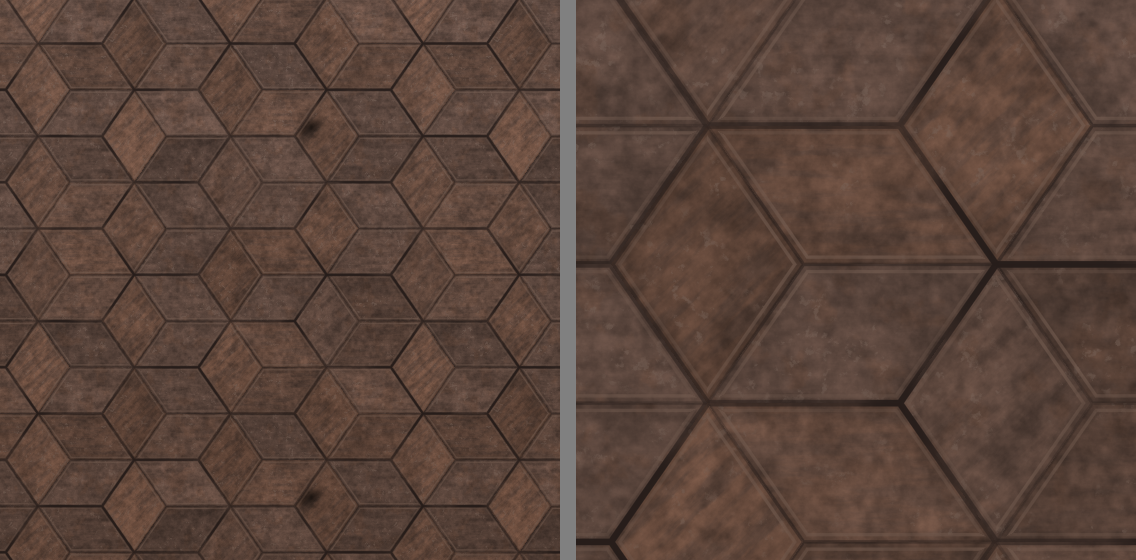
Left: the whole. Right: its middle third, enlarged.
A Shadertoy shader for this pattern:

```glsl
#define HALF_CELL vec2(0.0573, 0.0826)  // half a hexagon side, half its height
#define ORIGIN vec2(0.125, 0.0137)      // centre of one hexagon
#define PERIOD vec2(4.0, 8.0)           // columns and half rows before tones recur
#define JOINT_WIDTH 0.0019
#define BEVEL_INSET 0.0043
#define BEVEL_WIDTH 0.0009
#define STONE vec3(0.345, 0.268, 0.235)
#define CLAY vec3(0.395, 0.288, 0.235)
#define GROUT vec3(0.145, 0.110, 0.100)
#define BEVEL vec3(0.490, 0.395, 0.345)
#define MOTTLE 0.42
#define TONE_SPREAD 0.20

float hash(vec2 p) {
    vec3 h = fract(vec3(p.xyx) * 0.1031);
    h += dot(h, h.yzx + 33.33);
    return fract((h.x + h.y) * h.z);
}

float noise(vec2 p) {
    vec2 i = floor(p), f = fract(p);
    f = f * f * (3.0 - 2.0 * f);
    return mix(mix(hash(i), hash(i + vec2(1, 0)), f.x),
               mix(hash(i + vec2(0, 1)), hash(i + vec2(1, 1)), f.x), f.y);
}

float fbm(vec2 p) {
    float sum = 0.0, weight = 0.5;
    for (int i = 0; i < 5; i++) {
        sum += weight * noise(p);
        p = mat2(1.6, 1.2, -1.2, 1.6) * p + 7.3;
        weight *= 0.55;
    }
    return sum / 1.055;
}

float hexNorm(vec2 q) {
    q = abs(q);
    return max(q.y, 0.5 * (q.x + q.y));
}

// Coverage of a line centred at distance zero
float stroke(float d, float halfWidth, float pixel) {
    return 1.0 - smoothstep(halfWidth - 0.6 * pixel, halfWidth + 0.9 * pixel, abs(d));
}

vec3 tileColor(vec2 local, vec2 seed, float face) {
    vec2 at = local * HALF_CELL / HALF_CELL.y + seed * 13.7;
    float tone = hash(seed + 3.1);
    float clay = smoothstep(0.25, 0.95, hash(seed + 9.4) + (face < 0.5 ? 0.35 : -0.15));

    // Cloudy stone, blended with directional streaks
    float cloud = fbm(at * 3.2);
    float grain = fbm(at * 13.0 + 4.0);
    vec2 along = face < 0.5 ? vec2(at.x + at.y, at.y - at.x) * 0.707 : at;
    float streak = fbm(along * vec2(2.5, 13.0) + 21.0);
    float wear = mix(cloud, streak, 0.2 + 0.35 * hash(seed + 5.7));

    vec3 color = mix(STONE, CLAY, clay * (0.45 + 0.55 * smoothstep(0.3, 0.6, streak)));
    color = mix(color, CLAY * 0.93, 0.5 * smoothstep(0.52, 0.72, fbm(at * 4.5 + 40.0)));
    color *= 1.0 + TONE_SPREAD * (tone - 0.5);
    color *= 1.0 + MOTTLE * 1.5 * (wear - 0.5) + MOTTLE * (grain - 0.5);

    // Pale scuffs
    float scuff = smoothstep(0.60, 0.78, fbm(at * 17.0 + 60.0)) * smoothstep(0.4, 0.65, cloud);
    return mix(color, vec3(0.47, 0.395, 0.355), 0.45 * scuff);
}

void mainImage(out vec4 fragColor, in vec2 fragCoord) {
    float pixel = 1.0 / iResolution.y;
    vec2 uv = fragCoord * pixel;
    vec2 q = (uv - ORIGIN) / HALF_CELL;

    // Nearest centre of two interleaved hexagon lattices
    vec2 stepSize = vec2(6.0, 2.0), shift = vec2(3.0, 1.0);
    vec2 even = round(q / stepSize) * stepSize;
    vec2 odd = round((q - shift) / stepSize) * stepSize + shift;
    vec2 center = hexNorm(q - even) < hexNorm(q - odd) ? even : odd;
    vec2 local = q - center;
    vec2 id = mod(round(center / shift), PERIOD);

    // Split into three rhombs; st runs from inner edges (0) to outer edges (1)
    float face = local.x < -abs(local.y) ? 0.0 : (local.y > 0.0 ? 1.0 : 2.0);
    float slantSpan = 2.0 / length(1.0 / HALF_CELL);
    vec2 st = vec2(abs(local.y), 0.5 * (local.x + abs(local.y)));
    vec2 span = vec2(HALF_CELL.y, slantSpan);
    if (face < 0.5) {
        st = -0.5 * vec2(local.x + local.y, local.x - local.y);
        span = vec2(slantSpan);
    }
    vec2 innerGap = st * span, outerGap = (1.0 - st) * span;
    float inner = min(innerGap.x, innerGap.y);
    float outer = min(outerGap.x, outerGap.y);
    float edge = min(inner, outer);

    vec3 color = tileColor(local, id + face * vec2(17.0, 29.0), face);

    // One sooty mark per period
    vec2 mark = local - vec2(-1.52, 0.19);
    mark.y -= 0.25 * mark.x;
    float soot = exp(-dot(mark * vec2(2.8, 6.5), mark * vec2(2.8, 6.5)));
    if (id == vec2(3.0, 1.0) && face < 0.5) color *= 1.0 - 0.6 * soot;

    // Worn bevels and joints, darker around each hexagon
    float fade = smoothstep(0.25, 0.7, noise(uv * 19.0 + 5.0));
    float rub = 0.55 + 0.45 * noise(uv * 47.0);
    float bevel = stroke(edge - BEVEL_INSET, BEVEL_WIDTH, pixel);
    color = mix(color, BEVEL, bevel * rub * (inner < outer ? 0.62 : 0.36));
    color *= 1.0 - 0.16 * exp(-edge / 0.006);
    color = mix(color, GROUT, stroke(inner, JOINT_WIDTH * 0.5, pixel) * mix(0.25, 0.5, fade));
    color = mix(color, GROUT, stroke(outer, JOINT_WIDTH, pixel) * mix(0.5, 0.95, fade));

    // Soft light from above
    color *= mix(vec3(0.96, 0.94, 0.92), vec3(1.06, 1.07, 1.08), uv.y);
    fragColor = vec4(clamp(color, 0.0, 1.0), 1.0);
}
```
